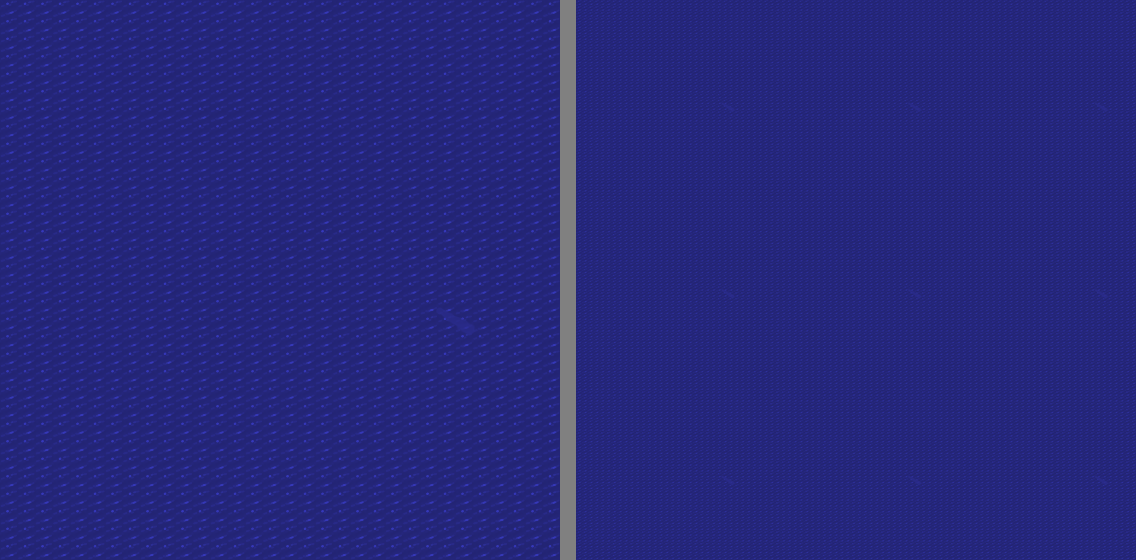
Left, the tile; right, the same tile 3 across and 3 down.
Write a Shadertoy shader that draws this texture.

```glsl
const float REPEATS = 32.0;

float hash(vec2 p) {
    p = fract(p * vec2(0.1731, 0.3197));
    p += dot(p, p.yx + 19.19);
    return fract((p.x + p.y) * p.x * 43.7);
}

// Value noise that wraps after the given whole period
float wrapNoise(vec2 p, float period) {
    vec2 i = floor(p), f = fract(p);
    f = f * f * (3.0 - 2.0 * f);
    float a = hash(mod(i, period));
    float b = hash(mod(i + vec2(1, 0), period));
    float c = hash(mod(i + vec2(0, 1), period));
    float d = hash(mod(i + 1.0, period));
    return mix(mix(a, b, f.x), mix(c, d, f.x), f.y);
}

float segment(vec2 p, vec2 a, vec2 b) {
    vec2 ab = b - a;
    return length(p - a - ab * clamp(dot(p - a, ab) / dot(ab, ab), 0.0, 1.0));
}

// Soft-edged stroke
float stroke(vec2 p, vec2 a, vec2 b, float radius, float softness) {
    return 1.0 - smoothstep(radius - softness, radius + softness, segment(p, a, b));
}

void mainImage(out vec4 fragColor, in vec2 fragCoord) {
    vec2 uv = fragCoord / iResolution.xy;
    vec2 p = uv * REPEATS;
    vec2 cell = fract(p);
    float soft = max(0.5 * REPEATS / iResolution.y, 0.025);

    vec3 navy = vec3(0.134, 0.14, 0.448);
    vec3 indigo = vec3(0.16, 0.165, 0.54);
    vec3 violet = vec3(0.18, 0.19, 0.61);
    vec3 highlight = vec3(0.21, 0.22, 0.73);

    // Twill ground: two shallow ribs per repeat, grain and slow shading
    float phase = 2.0 * p.y - p.x + 0.05 * sin(6.2831853 * p.x);
    float rib = 0.5 + 0.5 * cos(6.2831853 * (phase - 0.1));
    float grain = wrapNoise(p * 8.0, 8.0) - 0.5;
    float shade = wrapNoise(uv * 8.0, 8.0) - 0.5;
    vec3 color = mix(navy, indigo, 0.14 + 0.2 * rib + 0.22 * grain + 0.08 * shade);

    // Dim broken threads
    float thread = stroke(cell, vec2(0.10, 0.09), vec2(0.24, 0.13), 0.055, soft);
    thread = max(thread, stroke(cell, vec2(0.36, 0.22), vec2(0.46, 0.20), 0.055, soft));
    thread = max(thread, stroke(cell, vec2(0.84, 0.36), vec2(0.92, 0.40), 0.05, soft));
    thread = max(thread, stroke(cell, vec2(0.10, 0.64), vec2(0.22, 0.68), 0.05, soft));
    thread = max(thread, stroke(cell, vec2(0.54, 0.70), vec2(0.60, 0.72), 0.05, soft));
    thread = max(thread, stroke(cell, vec2(0.82, 0.90), vec2(0.92, 0.92), 0.05, soft));
    color = mix(color, indigo, 0.9 * thread);

    // Bright stitches: a dash in the lower half, dots in the upper half
    float halo = stroke(cell, vec2(0.54, 0.24), vec2(0.75, 0.31), 0.055, soft);
    halo = max(halo, 0.8 * stroke(cell, vec2(0.66, 0.86), vec2(0.72, 0.88), 0.05, soft));
    color = mix(color, violet, halo);
    float stitch = stroke(cell, vec2(0.63, 0.27), vec2(0.70, 0.29), 0.05, soft);
    stitch = max(stitch, stroke(cell, vec2(0.42, 0.78), vec2(0.44, 0.79), 0.065, soft));
    float vary = 0.9 + 0.1 * hash(mod(floor(p), REPEATS) + 3.0);
    color = mix(color, highlight, stitch * vary);

    // Scuff, widening towards its lower end
    vec2 start = vec2(0.785, 0.445), end = vec2(0.838, 0.412);
    float along = clamp(dot(uv - start, end - start) / dot(end - start, end - start), 0.0, 1.0);
    float ragged = wrapNoise(uv * 160.0, 160.0) - 0.5;
    float edge = segment(uv, start, end) - mix(0.005, 0.010, along) + 0.004 * ragged;
    float scuff = 1.0 - smoothstep(-0.002, 0.002, edge);
    color = mix(color, vec3(0.165, 0.17, 0.55), scuff * (0.7 + 0.3 * ragged));

    fragColor = vec4(color, 1.0);
}
```
